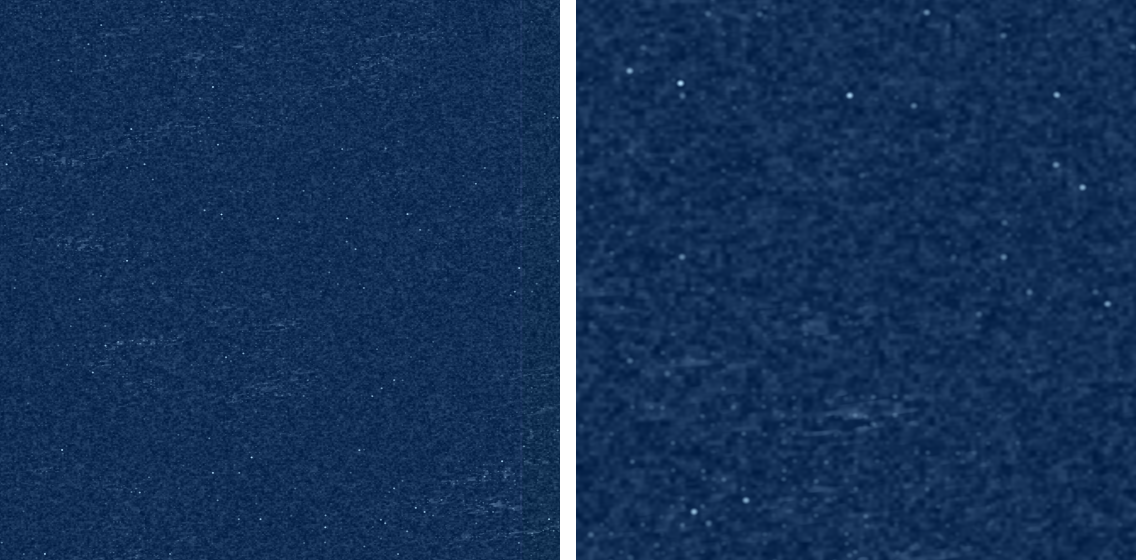
Left: the whole. Right: its middle third, enlarged.
Give the GLSL for this texture, as a WebGL 1 fragment shader.

```glsl
precision highp float;
// Deep blue sea from far above: fine grain, faint slanted ripples and scattered glints.

uniform vec2 u_resolution;

float hash(vec2 p) {
  vec3 q = fract(vec3(p.xyx) * vec3(0.1031, 0.1030, 0.0973));
  q += dot(q, q.yzx + 33.33);
  return fract((q.x + q.y) * q.z);
}

float noise(vec2 p) {
  vec2 cell = floor(p);
  vec2 f = fract(p);
  f = f * f * (3.0 - 2.0 * f);
  float low = mix(hash(cell), hash(cell + vec2(1.0, 0.0)), f.x);
  float high = mix(hash(cell + vec2(0.0, 1.0)), hash(cell + vec2(1.0, 1.0)), f.x);
  return mix(low, high, f.y);
}

// Small soft dots, one at most per grid cell, kept inside their cell.
float glints(vec2 uv, vec2 density, float share) {
  vec2 p = uv * density;
  vec2 cell = floor(p);
  vec2 center = 0.4 + 0.2 * vec2(hash(cell + 17.0), hash(cell + 59.0));
  float dotShape = 1.0 - smoothstep(0.03, 0.4, length(fract(p) - center));
  float strength = 0.15 + 0.85 * pow(hash(cell + 131.0), 2.0);
  return dotShape * strength * step(1.0 - share, hash(cell + 211.0));
}

void main() {
  vec2 uv = gl_FragCoord.xy / u_resolution;

  // Axes along and across the ripples, which climb gently to the right.
  vec2 wave = vec2(uv.x + 0.12 * uv.y, uv.y - 0.12 * uv.x + 1.0);
  wave.y += 0.012 * (noise(uv * 4.0 + 7.0) - 0.5);

  // Broad patches of calm and rough water.
  float patches = 0.5 * noise(uv * 4.5 + 3.0) + 0.5 * noise(wave * vec2(8.0, 15.0) + 21.0);
  float rough = smoothstep(0.3, 0.75, patches);

  // Grain at two sizes, with the dark side softened.
  float grain = 0.085 * (noise(uv * vec2(215.0, 270.0)) - 0.5)
              + 0.095 * (noise(uv * vec2(330.0, 350.0) + 40.0) - 0.5);
  float tone = grain * (grain < 0.0 ? 0.85 : 1.0) - 0.007;

  // Ripple crests broken up into short streaks and specks.
  float crest = smoothstep(0.5, 0.88, noise(wave * vec2(9.0, 68.0) + 11.0));
  float streak = smoothstep(0.5, 0.95, noise(wave * vec2(125.0, 260.0) + 5.0));
  tone += streak * (0.035 + 0.015 * rough + 0.11 * crest * rough);

  // Many weak glints, bead-like ones on the crests, and a few bright ones.
  float cluster = smoothstep(0.35, 0.75, noise(uv * 16.0 + 70.0));
  float sparkle = 0.17 * glints(uv, vec2(165.0, 185.0), 0.2) * (0.5 + 0.5 * rough)
                + 0.3 * glints(uv + 1.0, vec2(150.0, 180.0), 0.3) * crest * rough
                + 0.75 * glints(uv + 2.0, vec2(130.0, 145.0), 0.032) * (0.1 + 0.9 * cluster);

  vec3 color = vec3(0.068, 0.18, 0.33) + tone * vec3(0.96, 1.0, 1.0);
  color += sparkle * vec3(0.92, 1.0, 0.95);

  // Faint upright seam, with slightly greener water to its right.
  float beyond = smoothstep(0.928, 0.936, uv.x);
  color += beyond * vec3(-0.002, 0.003, -0.015) * (1.2 - 0.6 * uv.y);
  float seam = 1.0 - smoothstep(0.0008, 0.003, abs(uv.x - 0.931));
  color += seam * vec3(0.06, 0.04, 0.065) * (0.4 + 0.6 * noise(vec2(3.0, uv.y * 90.0)));

  gl_FragColor = vec4(clamp(color, 0.0, 1.0), 1.0);
}
```
